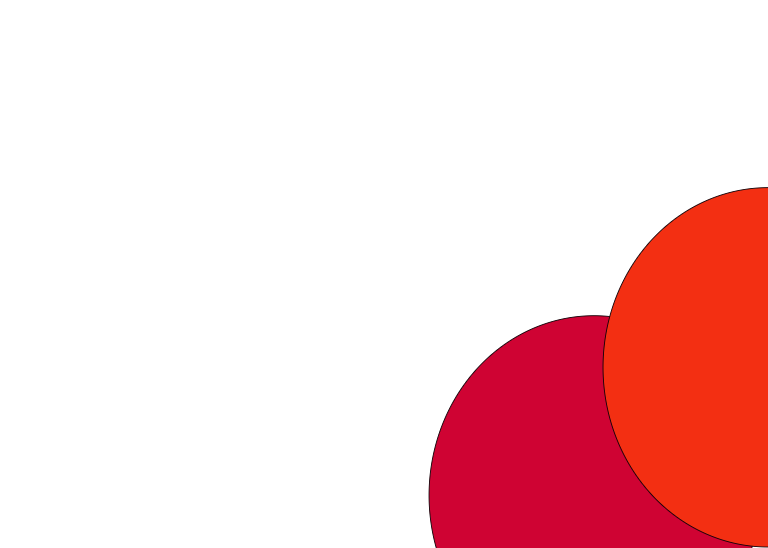
Reproduce this background procedurally as a Shadertoy shader.

```glsl
// Two large overlapping discs, crimson behind orange, rise from the lower right
// corner of a white page. Each is an ellipse distance field with a flat fill
// and a hairline outline, both smoothed by pixel coverage.

#define ASPECT 1.3989
#define RADII vec2(0.3005, 0.3279)
#define CRIMSON_CENTER vec2(1.0820, 0.0960)
#define ORANGE_CENTER vec2(1.3989, 0.3297)
#define OUTLINE_WIDTH 0.0016
#define PAPER vec3(1.0)
#define CRIMSON vec3(0.81, 0.012, 0.20)
#define ORANGE vec3(0.953, 0.184, 0.071)
#define INK vec3(0.06, 0.0, 0.02)

// First-order signed distance to an ellipse, negative inside
float ellipseDistance(vec2 p, vec2 radii) {
    float scaled = max(length(p / radii), 1e-4);
    float slope = max(length(p / (radii * radii)), 1e-4);
    return scaled * (scaled - 1.0) / slope;
}

// Share of a pixel that lies inside an edge
float coverage(float d, float pixel) {
    return clamp(0.5 - d / pixel, 0.0, 1.0);
}

// Paint a filled disc with its outline over the colour below
vec3 paintDisc(vec3 below, vec2 p, vec2 center, vec3 fill, float pixel) {
    float d = ellipseDistance(p - center, RADII);
    float halfWidth = 0.5 * OUTLINE_WIDTH;
    float outline = coverage(d - halfWidth, pixel) - coverage(d + halfWidth, pixel);
    vec3 color = mix(below, fill, coverage(d, pixel));
    return mix(color, INK, outline);
}

void mainImage(out vec4 fragColor, in vec2 fragCoord) {
    // Canvas units: height is 1, width is ASPECT
    vec2 p = fragCoord / iResolution.xy * vec2(ASPECT, 1.0);
    float pixel = 1.0 / iResolution.y;

    // Layers from back to front
    vec3 color = PAPER;
    color = paintDisc(color, p, CRIMSON_CENTER, CRIMSON, pixel);
    color = paintDisc(color, p, ORANGE_CENTER, ORANGE, pixel);

    fragColor = vec4(color, 1.0);
}
```
